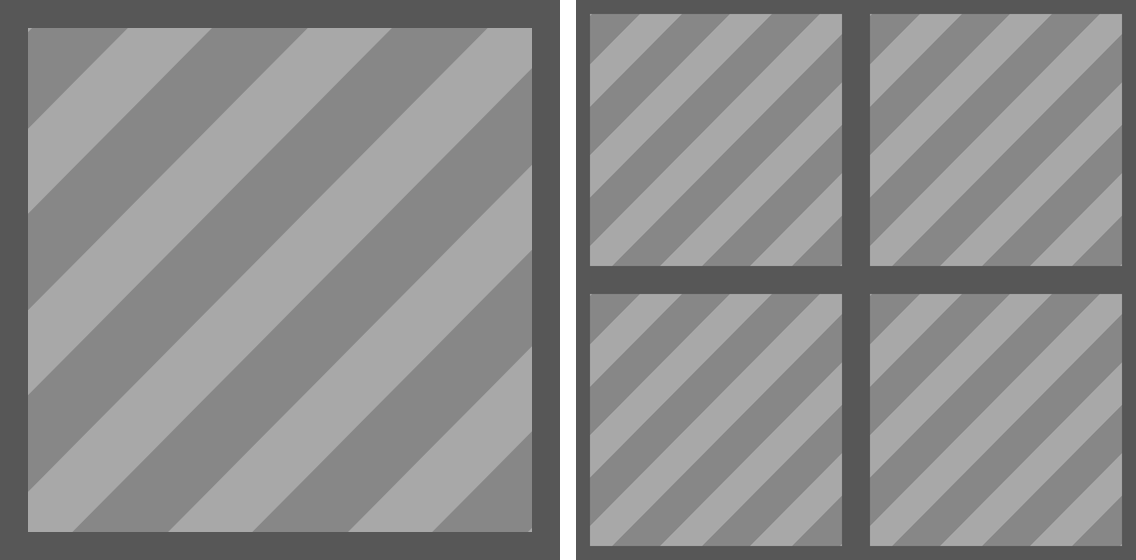
Left, the tile; right, the same tile 2 across and 2 down.
Give the GLSL for this pattern, as a WebGL 1 fragment shader.

```glsl
precision highp float;
// A square panel of flat diagonal grey stripes inside a plain dark frame.
// Stripes are a repeated 1D distance along a tilted axis through the centre;
// the uniform frame runs along every edge, so copies join without a seam.

uniform vec2 u_resolution;

const vec3 FRAME_COLOR = vec3(0.341);
const vec3 DARK_STRIPE = vec3(0.529);
const vec3 LIGHT_STRIPE = vec3(0.659);

const float FRAME_WIDTH = 0.05;     // on each side, in canvas units
const float STRIPE_ANGLE = 0.79;    // radians above horizontal
const float STRIPE_PERIOD = 0.2282; // spacing across the stripes
const float LIGHT_WIDTH = 0.1068;   // width of one light stripe

// Coverage of the inside (negative side) of a distance, one pixel soft.
float coverage(float dist, float pixel) {
    return clamp(0.5 - dist / pixel, 0.0, 1.0);
}

// Signed distance to the nearest light stripe; one is centred on the origin.
float stripeDistance(vec2 p) {
    vec2 normal = vec2(sin(STRIPE_ANGLE), -cos(STRIPE_ANGLE));
    float across = dot(p, normal);
    float offset = (fract(across / STRIPE_PERIOD + 0.5) - 0.5) * STRIPE_PERIOD;
    return abs(offset) - 0.5 * LIGHT_WIDTH;
}

// Signed distance to the square panel inside the frame.
float panelDistance(vec2 p) {
    vec2 edge = abs(p) - (0.5 - FRAME_WIDTH);
    return max(edge.x, edge.y);
}

void main() {
    vec2 p = gl_FragCoord.xy / u_resolution - 0.5;
    float pixel = 1.0 / min(u_resolution.x, u_resolution.y);

    vec3 stripes = mix(DARK_STRIPE, LIGHT_STRIPE, coverage(stripeDistance(p), pixel));
    vec3 color = mix(FRAME_COLOR, stripes, coverage(panelDistance(p), pixel));
    gl_FragColor = vec4(color, 1.0);
}
```
